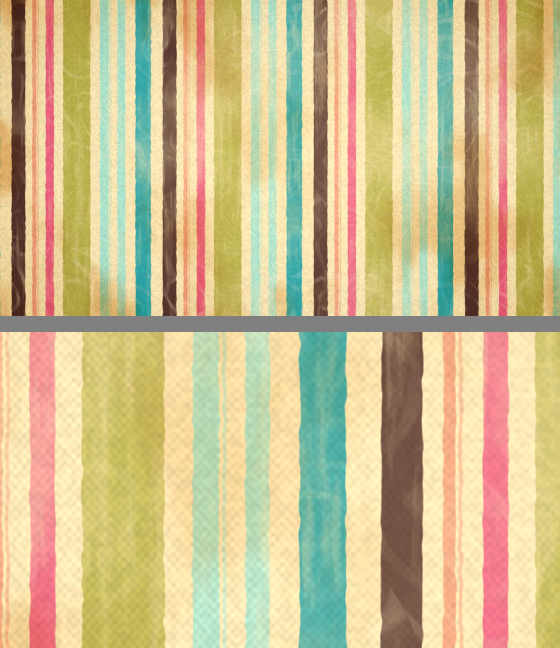
Top, the full canvas; bottom, a detail of the centre.
This pattern is drawn by a Shadertoy shader. Its source:

```glsl
// Worn vertical stripes in brown, salmon, pink, olive, aqua and teal on cream cloth.
// One stripe set repeats with fract; canvas-wide noise then adds faded ink, pale
// scrollwork, a woven grain, tan stains and a soft light in the middle.

float hash(vec2 p) {
    return fract(sin(dot(p, vec2(127.1, 311.7))) * 43758.5453);
}

float noise(vec2 p) {
    vec2 i = floor(p), f = fract(p);
    f = f * f * (3.0 - 2.0 * f);
    return mix(mix(hash(i), hash(i + vec2(1, 0)), f.x),
               mix(hash(i + vec2(0, 1)), hash(i + vec2(1, 1)), f.x), f.y);
}

float fbm(vec2 p) {
    float sum = 0.0, amp = 0.5;
    for (int i = 0; i < 5; i++) {
        sum += amp * noise(p);
        p = mat2(1.6, 1.2, -1.2, 1.6) * p + 7.3;
        amp *= 0.5;
    }
    return sum;
}

// Coverage of a stripe from a to b, with edge softness w
float band(float x, float a, float b, float w) {
    return smoothstep(a - w, a + w, x) - smoothstep(b - w, b + w, x);
}

// Curled line work: each point follows the spiral of its nearest scattered centre
float scrolls(vec2 p) {
    vec2 q = p * 5.0 + 0.5 * vec2(noise(p * 9.0), noise(p * 9.0 + 40.0));
    vec2 cell = floor(q), nearest = vec2(9.0);
    float turn = 1.0;
    for (int j = -1; j <= 1; j++)
    for (int i = -1; i <= 1; i++) {
        vec2 id = cell + vec2(i, j);
        vec2 d = q - id - 0.15 - 0.7 * vec2(hash(id), hash(id + 17.0));
        if (dot(d, d) < dot(nearest, nearest)) {
            nearest = d;
            turn = hash(id + 5.0) < 0.5 ? -1.0 : 1.0;
        }
    }
    float r = length(nearest);
    float angle = atan(nearest.y, nearest.x) * turn;
    float curl = sin(angle + 27.0 * r);
    float leaf = sin(5.0 * angle + 12.0 * r);
    float line = smoothstep(0.35, 0.9, curl) * (0.65 + 0.35 * leaf);
    return line * smoothstep(0.05, 0.15, r) * smoothstep(0.95, 0.55, r);
}

void mainImage(out vec4 fragColor, in vec2 fragCoord) {
    vec2 uv = fragCoord / iResolution.xy;
    vec2 p = fragCoord / iResolution.y;

    // Repeat coordinate, with slightly ragged printed edges
    float x = fract((uv.x - 0.0208) * 3.707 + 0.006 * (noise(p * 75.0) - 0.5));
    float w = 2.4 / iResolution.x + 0.001;

    // Cream ground and one set of stripes
    vec3 cream = vec3(0.985, 0.905, 0.705);
    vec3 ink = cream;
    float brown = band(x, 0.0, 0.091, w) + smoothstep(1.0 - w, 1.0 + w, x);
    ink = mix(ink, vec3(0.29, 0.155, 0.135), brown);
    float salmon = band(x, 0.137, 0.164, w) + 0.6 * band(x, 0.171, 0.179, w);
    ink = mix(ink, vec3(0.95, 0.60, 0.46), salmon);
    ink = mix(ink, vec3(0.93, 0.34, 0.49), band(x, 0.225, 0.280, w));
    ink = mix(ink, vec3(0.71, 0.68, 0.26), band(x, 0.340, 0.521, w));
    float aqua = band(x, 0.584, 0.642, w) + 0.6 * band(x, 0.650, 0.658, w)
               + band(x, 0.700, 0.753, w);
    ink = mix(ink, vec3(0.64, 0.89, 0.81), aqua);
    ink = mix(ink, vec3(0.11, 0.63, 0.66), band(x, 0.820, 0.922, w));

    // Centre light and broad blotches decide how far the ink has faded
    vec2 c = (uv - vec2(0.52, 0.48)) * vec2(1.9, 1.7);
    float glow = exp(-1.6 * dot(c, c));
    float blotch = fbm(p * 4.0 + 3.0);
    float streak = fbm(p * vec2(70.0, 9.0));
    float fade = 0.16 * glow + 0.3 * smoothstep(0.4, 0.75, blotch)
               + 0.25 * smoothstep(0.45, 0.8, streak);
    vec3 col = mix(ink, cream, clamp(fade, 0.0, 0.5));

    // Pale scrollwork, stronger in some places
    float lace = scrolls(p) * (0.08 + 0.2 * smoothstep(0.3, 0.65, fbm(p * 3.0 + 21.0)));
    col = mix(col, vec3(1.0, 0.93, 0.77), lace);

    // Tan stains, mostly away from the centre
    float stain = smoothstep(0.46, 0.76, fbm(p * vec2(6.0, 4.0) + 11.0));
    float grime = stain * (1.0 - 0.65 * glow);
    col *= mix(vec3(1.0), vec3(0.88, 0.70, 0.44), grime * 0.8);

    // Woven threads and fine speckle
    vec2 thread = sin(p * 6.2832 * vec2(105.0, 92.0));
    float weave = thread.x * thread.y * (0.012 + 0.03 * noise(p * 5.0 + 60.0));
    col *= 1.0 + weave + 0.09 * (noise(p * 190.0) - 0.5);

    // Lift the middle, deepen the borders
    col *= 0.95 + 0.075 * glow;
    col = mix(col, vec3(1.0, 0.95, 0.80), 0.07 * glow);
    float border = smoothstep(0.75, 1.25, length(c));
    col *= mix(vec3(1.0), vec3(0.94, 0.88, 0.76), border * (0.4 + 0.6 * blotch));

    fragColor = vec4(clamp(col, 0.0, 1.0), 1.0);
}
```
